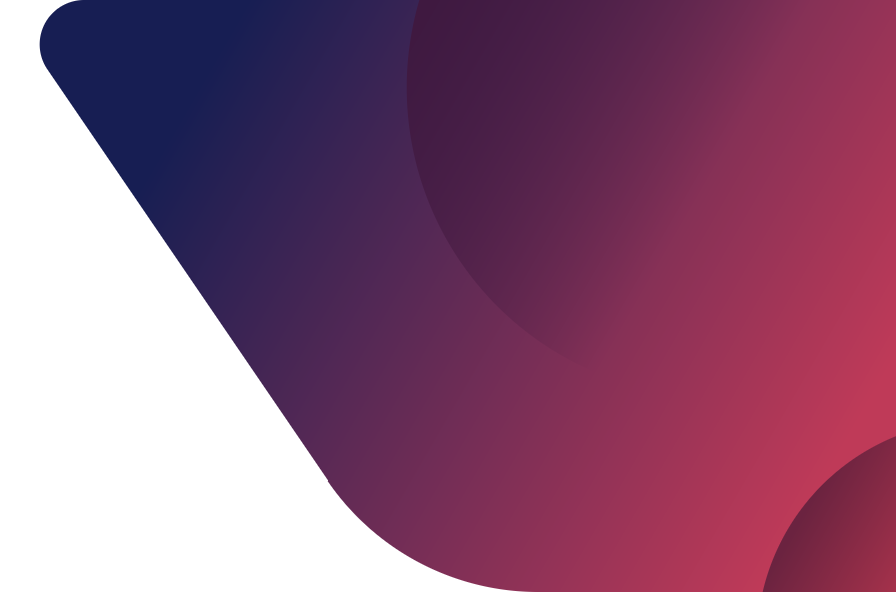
This background is drawn by a Shadertoy shader. Its source:

```glsl
#define SLANT_NORMAL vec2(-0.826, -0.564)
#define RAMP_DIR vec2(0.866, -0.5)
#define TOP_CORNER vec3(0.142, 0.925, 0.075)
#define BASE_CORNER vec3(0.909, 0.431, 0.431)
#define LARGE_DISC vec3(1.209, 0.852, 0.522)
#define SMALL_DISC vec3(1.654, -0.085, 0.3755)
#define NAVY vec3(0.092, 0.118, 0.325)
#define ROSE vec3(0.750, 0.228, 0.345)
#define PLUM vec3(0.250, 0.090, 0.235)
#define WINE vec3(0.420, 0.138, 0.250)
#define BRICK vec3(0.650, 0.195, 0.295)

// Discs hold their centre in xy and radius in z.
float discDistance(vec2 p, vec3 disc) {
    return length(p - disc.xy) - disc.z;
}

// Slanted edge that bends into a round corner at each end.
float panelDistance(vec2 p) {
    vec2 downSlope = vec2(-SLANT_NORMAL.y, SLANT_NORMAL.x);
    vec2 fromTop = p - TOP_CORNER.xy;
    vec2 fromBase = p - BASE_CORNER.xy;
    if (dot(fromTop, downSlope) < 0.0 && fromTop.x < 0.0)
        return discDistance(p, TOP_CORNER);
    if (dot(fromBase, downSlope) > 0.0 && fromBase.x < 0.0)
        return discDistance(p, BASE_CORNER);
    return dot(fromTop, SLANT_NORMAL) - TOP_CORNER.z;
}

float coverage(float dist) {
    return clamp(0.5 - dist * iResolution.y, 0.0, 1.0);
}

float ramp(float start, float end, float x) {
    return clamp((x - start) / (end - start), 0.0, 1.0);
}

void mainImage(out vec4 fragColor, in vec2 fragCoord) {
    vec2 p = fragCoord / iResolution.y;
    float along = dot(p - vec2(0.0, 1.0), RAMP_DIR);

    // Diagonal panel gradient
    vec3 panel = mix(NAVY, ROSE, ramp(0.368, 1.613, along));

    // Large disc, fading into the panel
    float veil = 0.85 * (1.0 - ramp(0.617, 1.186, along));
    panel = mix(panel, PLUM, veil * coverage(discDistance(p, LARGE_DISC)));

    // Small disc in the lower corner
    vec3 discColor = mix(WINE, BRICK, ramp(1.61, 1.814, along));
    panel = mix(panel, discColor, coverage(discDistance(p, SMALL_DISC)));

    // Panel over white
    vec3 color = mix(vec3(1.0), panel, coverage(panelDistance(p)));
    fragColor = vec4(color, 1.0);
}
```
